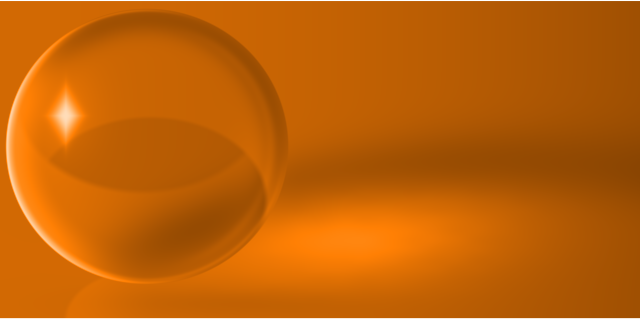
Give the GLSL for this background, as a Shadertoy shader.

```glsl
// Glass sphere on an orange surface, casting a soft shadow and a bright caustic.

const vec3 ORANGE = vec3(1.0, 0.5, 0.015);
const vec3 HOT_WHITE = vec3(1.0, 0.98, 0.95);
const vec2 BALL_CENTER = vec2(0.460, 0.542);
const vec2 BALL_RADII = vec2(0.441, 0.430);

float hash(vec2 p) {
    return fract(sin(dot(p, vec2(127.1, 311.7))) * 43758.5);
}

float noise(vec2 p) {
    vec2 i = floor(p), f = fract(p);
    f = f * f * (3.0 - 2.0 * f);
    return mix(mix(hash(i), hash(i + vec2(1, 0)), f.x),
               mix(hash(i + vec2(0, 1)), hash(i + vec2(1, 1)), f.x), f.y);
}

// Gaussian spot, with its long axis sloped by tilt
float spot(vec2 p, vec2 center, vec2 size, float tilt) {
    vec2 d = p - center;
    d.y -= tilt * d.x;
    d /= size;
    return exp(-dot(d, d));
}

// Filled ellipse with an edge of the given softness in canvas units
float ellipse(vec2 p, vec2 center, vec2 radii, float soft) {
    float d = (length((p - center) / radii) - 1.0) * min(radii.x, radii.y);
    return 1.0 - smoothstep(-soft, soft, d);
}

// Narrow ring inside the unit circle
float ring(float r, float radius, float width) {
    float d = (r - radius) / width;
    return exp(-d * d);
}

// Brightness to colour: orange up to one, then towards white
vec3 orangeRamp(float tone) {
    return mix(ORANGE * min(tone, 1.0), HOT_WHITE, clamp(tone - 1.0, 0.0, 1.0));
}

float floorTone(vec2 p) {
    float tone = 0.825 - 0.01 * p.x - 0.045 * p.x * p.x;

    // Long shadow, softer above than below
    float axis = 0.425 + 0.17 * (p.x - 0.9) - 0.12 * (p.x - 0.9) * (p.x - 0.9);
    float d = p.y - axis;
    float width = d > 0.0 ? 0.065 + 0.03 * p.x : 0.11;
    float reach = smoothstep(0.65, 0.95, p.x) * mix(0.15, 0.09, smoothstep(1.3, 2.0, p.x));
    tone -= reach * exp(-d * d / (width * width));
    tone -= 0.07 * spot(p, vec2(0.75, 0.055), vec2(0.4, 0.05), 0.0);

    // Caustic with a hot core and faint ripples
    float ripple = noise(p * vec2(14.0, 32.0)) - 0.5;
    float glow = spot(p, vec2(1.13, 0.26), vec2(0.48, 0.155), 0.08);
    tone += glow * (0.23 + 0.025 * ripple);
    tone += 0.07 * spot(p, vec2(1.10, 0.245), vec2(0.22, 0.07), 0.0);

    // Faint light arc below the sphere
    float arc = ellipse(p, vec2(0.47, 0.0), vec2(0.265, 0.16), 0.006);
    return tone + 0.06 * arc * (1.0 - smoothstep(0.22, 0.5, p.x));
}

float ballTone(vec2 p, vec2 q) {
    float r = length(q);
    vec2 dir = q / max(r, 0.001);
    float tone = 0.79 - 0.035 * q.x;

    // Upper and lower refracted discs, darkest where they overlap
    float upper = ellipse(p, vec2(0.445, 0.69), vec2(0.395, 0.29), 0.012);
    float lower = ellipse(p, vec2(0.470, 0.375), vec2(0.362, 0.258), 0.008);
    tone -= 0.065 * upper * lower;
    tone += 0.06 * (1.0 - upper) * smoothstep(0.2, -0.7, q.x);
    float rightGlow = spot(p, vec2(0.85, 0.40), vec2(0.11, 0.20), 0.0);
    tone += 0.12 * rightGlow * (1.0 - lower);

    // Shadow seen through the glass
    tone -= lower * 0.16 * spot(p, vec2(0.53, 0.255), vec2(0.25, 0.11), 0.35);
    tone -= lower * 0.07 * spot(p, vec2(0.72, 0.34), vec2(0.17, 0.10), 0.5);

    // Dark band along the upper right
    float band = smoothstep(-0.25, 0.45, dot(dir, vec2(0.5, 0.866)));
    tone -= 0.17 * band * ring(r, 0.93, 0.12);
    tone += 0.06 * smoothstep(0.1, 0.8, dir.x) * ring(r, 0.88, 0.035);

    // Bright left rim and thin outline
    float left = smoothstep(0.15, 1.0, dot(dir, vec2(-0.985, -0.17)));
    tone += left * (0.22 * smoothstep(0.72, 1.0, r) + 0.42 * smoothstep(0.93, 1.0, r));
    tone += 0.15 * ring(r, 0.99, 0.012) * smoothstep(0.5, -0.2, dir.x);
    tone += 0.08 * ring(r, 0.97, 0.015) * smoothstep(0.0, -0.8, dir.y);

    // Window highlight and its halo
    vec2 h = abs(p - vec2(0.206, 0.638)) / vec2(0.043, 0.062);
    tone += 0.85 * exp(-pow(h.x + h.y * 0.85, 2.4));
    return tone + 0.10 * spot(p, vec2(0.19, 0.65), vec2(0.12, 0.15), 0.0);
}

void mainImage(out vec4 fragColor, in vec2 fragCoord) {
    vec2 p = fragCoord / iResolution.y;
    p.x *= 2.0 * iResolution.y / iResolution.x;
    float pixel = 1.0 / iResolution.y;

    // Sphere over floor
    vec2 q = (p - BALL_CENTER) / BALL_RADII;
    float cover = ellipse(p, BALL_CENTER, BALL_RADII, pixel);
    float tone = mix(floorTone(p), ballTone(p, q), cover);
    vec3 color = orangeRamp(tone);

    // Thin pale borders at the bottom and top
    float border = 1.0 - smoothstep(0.0055 - 0.5 * pixel, 0.0055 + 0.5 * pixel, p.y);
    border += smoothstep(0.9965 - 0.5 * pixel, 0.9965 + 0.5 * pixel, p.y);
    fragColor = vec4(mix(color, vec3(1.0), min(border, 1.0)), 1.0);
}
```
